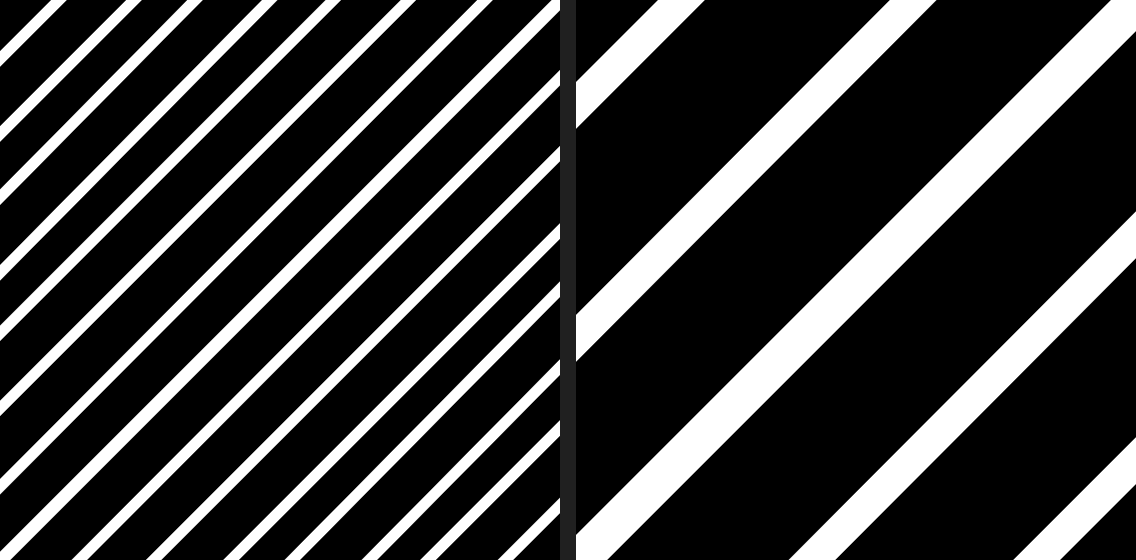
Left, the full canvas; right, a detail of the centre.
A WebGL 1 fragment shader for this pattern:

```glsl
precision highp float;
// Fifteen white diagonal stripes on black, unevenly spaced about a thicker centre one.

uniform vec2 u_resolution;

#define SIDE_COUNT   7       // stripes on each side of the centre one
#define PITCH        0.1362  // regular step between stripes, along x
#define SHORTFALL    0.0274  // amount missing from each short step
#define STRIPE_WIDTH 0.0279  // measured along x
#define CENTRE_WIDTH 0.0335
#define SHIFT        0.0018  // offset of the whole set
#define ODD_SHIFT    0.0021  // extra offset of odd stripes
#define TILT         0.0056  // slope error of the stripes between short steps
#define INNER_TILT   0.0017  // slope error of the pair beside the centre
#define INK          vec3(1.0)
#define GROUND       vec3(0.0)

// Coverage of stripe k; across and along are the two diagonal coordinates.
float stripe(float k, float across, float along, float pixel) {
  float n = abs(k);
  float pastFirst = step(3.5, n);
  float pastSecond = step(5.5, n);

  // Regular pitch, shortened after the third and the fifth stripe
  float centre = k * PITCH - sign(k) * SHORTFALL * (pastFirst + pastSecond);
  centre += SHIFT + ODD_SHIFT * mod(n, 2.0);

  // Slight departures from the exact diagonal
  float inner = step(0.5, n) * (1.0 - step(1.5, n));
  float tilt = TILT * (pastFirst - pastSecond) + INNER_TILT * inner;
  centre -= tilt * along;

  // Perpendicular distance to the stripe edge, smoothed over one pixel
  float width = mix(CENTRE_WIDTH, STRIPE_WIDTH, step(0.5, n));
  float edge = (abs(across - centre) - 0.5 * width) * 0.7071;
  return clamp(0.5 - edge / pixel, 0.0, 1.0);
}

void main() {
  vec2 uv = gl_FragCoord.xy / u_resolution;
  float pixel = 1.0 / min(u_resolution.x, u_resolution.y);
  float across = uv.x - uv.y;
  float along = uv.x + uv.y - 1.0;

  float coverage = 0.0;
  for (int i = -SIDE_COUNT; i <= SIDE_COUNT; i++) {
    coverage = max(coverage, stripe(float(i), across, along, pixel));
  }
  gl_FragColor = vec4(mix(GROUND, INK, coverage), 1.0);
}
```
